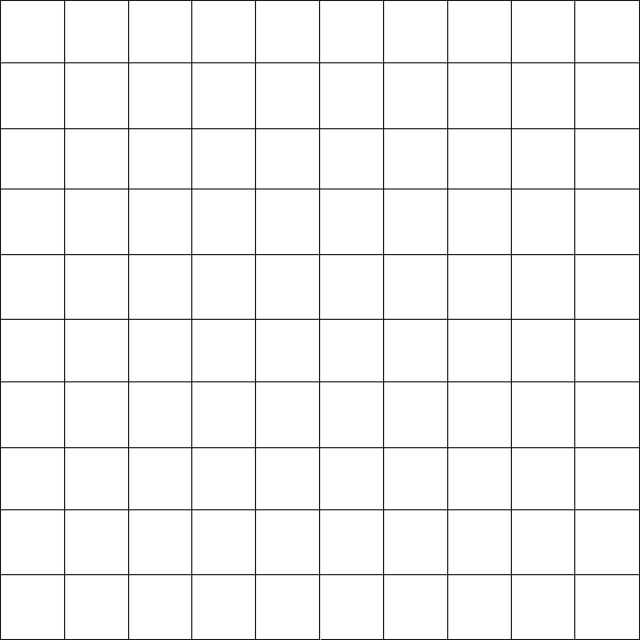
A WebGL 2 fragment shader for this pattern:

```glsl
#version 300 es
precision highp float;
// Draws a ten by ten grid of thin black lines on white, with slightly uneven spacing.

uniform vec2 u_resolution;
out vec4 fragColor;

const int CELLS = 10;
const float LINE_WIDTH = 0.0016;
const float FILTER_PIXELS = 1.15;
const vec3 PAPER = vec3(1.0);
const vec3 INK = vec3(0.0);

// Drift of each line from even spacing, in thousandths of the canvas
const float COLUMN_DRIFT[CELLS + 1] = float[](
    0.7, 0.9, 0.9, -0.4, -0.8, -0.7, -0.7, -0.5, -0.9, -2.0, -0.7);
const float ROW_DRIFT[CELLS + 1] = float[](
    0.7, -1.9, 1.1, -4.7, -2.2, -1.0, -3.4, -0.5, -3.5, -2.1, -0.7);

// Share of a filter footprint covered by a band centred at zero
float bandCoverage(float offset, float width, float footprint) {
    float upper = min(offset + 0.5 * footprint, 0.5 * width);
    float lower = max(offset - 0.5 * footprint, -0.5 * width);
    return max(upper - lower, 0.0) / footprint;
}

// Ink from one family of parallel lines
float lineFamily(float position, float drift[CELLS + 1], float width, float footprint) {
    float ink = 0.0;
    for (int i = 0; i <= CELLS; i++) {
        float center = float(i) / float(CELLS) + 0.001 * drift[i];
        ink = max(ink, bandCoverage(position - center, width, footprint));
    }
    return ink;
}

void main() {
    vec2 uv = gl_FragCoord.xy / u_resolution;
    vec2 footprint = FILTER_PIXELS / u_resolution;

    // Columns run from the left, rows from the top
    float columns = lineFamily(uv.x, COLUMN_DRIFT, LINE_WIDTH, footprint.x);
    float rows = lineFamily(1.0 - uv.y, ROW_DRIFT, LINE_WIDTH, footprint.y);

    // Small break in the bottom border, just right of the middle
    float nick = bandCoverage(uv.x - 0.5008, 0.0015, footprint.x);
    rows *= 1.0 - nick * step(uv.y, 0.01);

    // Overlay both families
    float ink = 1.0 - (1.0 - columns) * (1.0 - rows);
    fragColor = vec4(mix(PAPER, INK, ink), 1.0);
}
```
